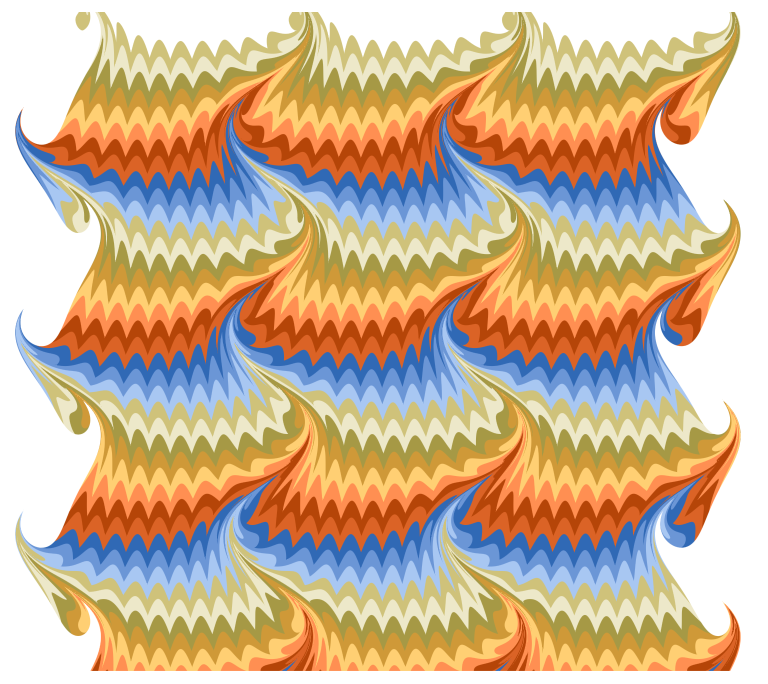
Reproduce this pattern procedurally as a WebGL 2 fragment shader.

```glsl
#version 300 es
precision highp float;

uniform vec2 u_resolution;
out vec4 fragColor;

// Lengths are fractions of the canvas width
const float PAINT_LEFT = 0.082, PAINT_RIGHT = 0.915, PAINT_TOP = 0.826;
const float FRAME_BOTTOM = 0.017, FRAME_TOP = 0.875;
const float BAND_HEIGHT = 0.0214;
const float SCALLOP_WIDTH = 0.02777, SCALLOP_HEIGHT = 0.024;
const float TINE_SPACING = 0.2777, TINE_CENTER = 0.0742;
const float SWAY = 0.069, SWAY_PERIOD = 0.2624, SWAY_PEAK = 0.854;
const float DRAG = 0.95, DRAG_RADIUS = 0.023;
const float COMB_START = -0.1, COMB_END = 0.95;
const int COMB_STEPS = 230;
const int SAMPLES = 2;
const float PI = 3.14159;

const vec3 PAPER = vec3(1.0);
const int INK_COUNT = 11;
const vec3 INKS[INK_COUNT] = vec3[](
  vec3(0.81, 0.76, 0.48),  // khaki
  vec3(0.93, 0.91, 0.79),  // cream
  vec3(0.65, 0.60, 0.27),  // olive
  vec3(0.81, 0.60, 0.22),  // ochre
  vec3(1.00, 0.81, 0.45),  // yellow
  vec3(1.00, 0.56, 0.32),  // orange
  vec3(0.71, 0.27, 0.03),  // rust
  vec3(0.86, 0.39, 0.15),  // vermilion
  vec3(0.19, 0.41, 0.71),  // deep blue
  vec3(0.42, 0.59, 0.84),  // mid blue
  vec3(0.66, 0.78, 0.95)   // pale blue
);

// Position of the first tine when the comb is at height y
vec2 tineAt(float y) {
  float phase = 2.0 * PI * (y - SWAY_PEAK) / SWAY_PERIOD;
  return vec2(TINE_CENTER + SWAY * cos(phase), y);
}

// Undo the upward zigzag of the wide comb, last step first
vec2 uncomb(vec2 p) {
  float stepHeight = (COMB_END - COMB_START) / float(COMB_STEPS);
  vec2 tine = tineAt(COMB_END);
  for (int i = 1; i <= COMB_STEPS; i++) {
    vec2 previous = tineAt(COMB_END - float(i) * stepHeight);
    vec2 d = p - tine;
    d.x -= TINE_SPACING * round(d.x / TINE_SPACING);
    p -= (tine - previous) * DRAG * exp(-length(d) / DRAG_RADIUS);
    tine = previous;
  }
  return p;
}

// Number of bands below the top edge, with scallops from the fine comb
float bandCoord(vec2 p) {
  float u = (p.x - PAINT_LEFT) / SCALLOP_WIDTH - 0.5;
  float dome = abs(cos(PI * u)) - 0.6;
  return (PAINT_TOP + SCALLOP_HEIGHT * dome - p.y) / BAND_HEIGHT;
}

vec3 inkOf(float band) {
  if (band < 0.0) return PAPER;
  return INKS[int(band) % INK_COUNT];
}

// Smooth coverage of the side where d is positive
float coverage(float d, float width) {
  return clamp(d / max(width, 1e-5) + 0.5, 0.0, 1.0);
}

vec3 marble(vec2 p) {
  vec2 q = uncomb(p);
  float band = bandCoord(q);
  float edge = round(band);
  float bandBlur = min(fwidth(band) / float(SAMPLES), 1.0);
  vec3 color = mix(inkOf(edge - 1.0), inkOf(edge), coverage(band - edge, bandBlur));

  float side = min(q.x - PAINT_LEFT, PAINT_RIGHT - q.x);
  return mix(PAPER, color, coverage(side, fwidth(q.x) / float(SAMPLES)));
}

void main() {
  // Average a small grid of samples for the fine streaks
  vec3 color = vec3(0.0);
  for (int i = 0; i < SAMPLES * SAMPLES; i++) {
    vec2 offset = (vec2(i % SAMPLES, i / SAMPLES) + 0.5) / float(SAMPLES) - 0.5;
    color += marble((gl_FragCoord.xy + offset) / u_resolution.x);
  }
  color /= float(SAMPLES * SAMPLES);

  // Trim the sheet at top and bottom
  float y = gl_FragCoord.y / u_resolution.x;
  float inside = min(y - FRAME_BOTTOM, FRAME_TOP - y);
  color = mix(PAPER, color, coverage(inside, 1.0 / u_resolution.x));
  fragColor = vec4(color, 1.0);
}
```
